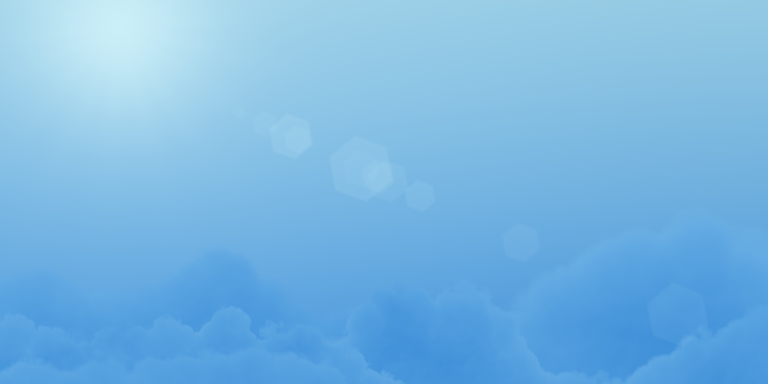
Reproduce this background procedurally as a Shadertoy shader.

```glsl
// Hazy blue sky with a soft sun, a chain of hexagonal lens flares and billowing clouds.
#define SKY_TOP vec3(0.59, 0.80, 0.90)
#define SKY_LOW vec3(0.28, 0.585, 0.86)
#define SUN_COLOR vec3(0.81, 0.945, 0.975)
#define CLOUD_LIT vec3(0.43, 0.70, 0.90)
#define CLOUD_SHADE vec3(0.25, 0.565, 0.85)
#define SUN_POS vec2(0.31, 0.93)
#define FLARE_START vec2(0.625, 0.706)
#define FLARE_SLOPE -0.461
#define FLARE_COUNT 11

vec2 hash2(vec2 p) {
    vec3 q = fract(vec3(p.xyx) * vec3(0.1031, 0.1030, 0.0973));
    q += dot(q, q.yzx + 33.33);
    return fract((q.xx + q.yz) * q.zy);
}

// Rounded puff around the nearest scattered cell point
float puff(vec2 p) {
    vec2 cell = floor(p), f = p - cell;
    float nearest = 2.0;
    for (int j = -1; j <= 1; j++)
    for (int i = -1; i <= 1; i++) {
        vec2 o = vec2(i, j);
        vec2 r = o + hash2(cell + o + 50.0) - f;
        nearest = min(nearest, dot(r, r));
    }
    return 1.0 - min(nearest, 1.0);
}

float billow(vec2 p) {
    float sum = 0.0, weight = 0.5;
    for (int i = 0; i < 4; i++) {
        sum += weight * puff(p);
        p = mat2(1.6, 1.2, -1.2, 1.6) * p + 7.3;
        weight *= 0.5;
    }
    return sum;
}

float bump(float x, float center, float width) {
    float t = (x - center) / width;
    return exp(-t * t);
}

// Cloud bank below a ridge line, lit along its upper rim
vec3 addCloud(vec3 color, vec2 p, float ridge, float scale, float relief, float softness, float rim) {
    vec2 q = p * scale + scale * 3.7;
    float shape = billow(q);
    float depth = ridge - p.y + relief * (shape - 0.72);
    float facing = shape - billow(q + vec2(-0.08, 0.12));
    float patches = puff(q * 0.4 + 3.0) - 0.75;
    float light = rim * exp(-max(depth, 0.0) / (0.055 + 1.2 * softness));
    light += 0.14 + 0.4 * facing + 0.35 * patches;
    vec3 body = mix(CLOUD_SHADE, CLOUD_LIT, clamp(light, 0.0, 1.1));
    return mix(color, body, smoothstep(0.0, softness, depth));
}

float hexagon(vec2 p, float radius) {
    float d = 0.0;
    for (int i = 0; i < 3; i++) {
        float a = radians(10.0 + 60.0 * float(i));
        d = max(d, abs(dot(p, vec2(cos(a), sin(a)))));
    }
    return d - radius * 0.866;
}

vec3 sky(vec2 p) {
    float t = clamp((p.y - 0.1) / 0.9, 0.0, 1.0);
    t += 0.25 * t * (1.0 - t);
    vec3 color = mix(SKY_LOW, SKY_TOP, t) - 0.012 * smoothstep(1.0, 2.0, p.x);
    // Sun halo with faint rays
    vec2 v = p - SUN_POS;
    float d = length(v), a = atan(v.y, v.x);
    float rays = sin(a * 7.0 + 1.0) * sin(a * 11.0 + 0.4);
    float halo = 0.55 * exp(-d * d / 0.06) + 0.40 * exp(-d * 1.9);
    halo += 0.05 * rays * smoothstep(0.03, 0.2, d) * exp(-d * 4.0);
    return mix(color, SUN_COLOR, clamp(halo, 0.0, 1.0));
}

vec3 addClouds(vec3 color, vec2 p) {
    float x = p.x;
    float farLeft = 0.21 + 0.11 * bump(x, 0.0, 0.32) + 0.15 * bump(x, 0.58, 0.15);
    float farRight = 0.14 + 0.24 * smoothstep(1.1, 1.65, x) + 0.08 * bump(x, 1.8, 0.18);
    float middle = 0.02 + 0.24 * smoothstep(0.75, 1.02, x) * (1.0 - smoothstep(1.22, 1.5, x));
    float left = 0.13 + 0.05 * bump(x, 0.0, 0.12) + 0.04 * bump(x, 0.44, 0.1)
        + 0.07 * bump(x, 0.6, 0.06) + 0.03 * bump(x, 0.75, 0.08) - 0.2 * smoothstep(0.8, 1.2, x);
    float front = max(0.06 + 0.03 * bump(x, 0.65, 0.2) - 0.2 * smoothstep(0.8, 1.1, x), 0.44 * (x - 1.51));
    color = addCloud(color, p, farLeft, 7.0, 0.13, 0.05, 0.70);
    color = addCloud(color, p, farRight, 6.0, 0.16, 0.07, 0.95);
    color = addCloud(color, p, middle, 10.0, 0.15, 0.022, 0.62);
    color = addCloud(color, p, left, 13.0, 0.13, 0.018, 0.55);
    return addCloud(color, p, front, 9.0, 0.13, 0.03, 0.55);
}

// Flares strung along one line: x position, radius, strength
vec3 addFlares(vec3 color, vec2 p) {
    vec3 flares[FLARE_COUNT] = vec3[FLARE_COUNT](
        vec3(0.625, 0.016, 0.05), vec3(0.69, 0.034, 0.07), vec3(0.758, 0.060, 0.13),
        vec3(0.775, 0.036, 0.09), vec3(0.94, 0.087, 0.11), vec3(0.94, 0.050, 0.05),
        vec3(0.985, 0.044, 0.09), vec3(1.01, 0.056, 0.07), vec3(1.094, 0.042, 0.09),
        vec3(1.357, 0.052, 0.07), vec3(1.765, 0.084, 0.06));
    for (int i = 0; i < FLARE_COUNT; i++) {
        float x = flares[i].x;
        vec2 center = vec2(x, FLARE_START.y + FLARE_SLOPE * (x - FLARE_START.x));
        float d = hexagon(p - center, flares[i].y);
        float fill = 1.0 - smoothstep(-0.005, 0.005, d);
        float edge = exp(60.0 * min(d, 0.0));
        color = mix(color, SUN_COLOR, fill * flares[i].z * (0.9 + 0.2 * edge));
    }
    return color;
}

void mainImage(out vec4 fragColor, in vec2 fragCoord) {
    vec2 p = fragCoord / iResolution.y;
    vec3 color = addClouds(sky(p), p);
    fragColor = vec4(addFlares(color, p), 1.0);
}
```
